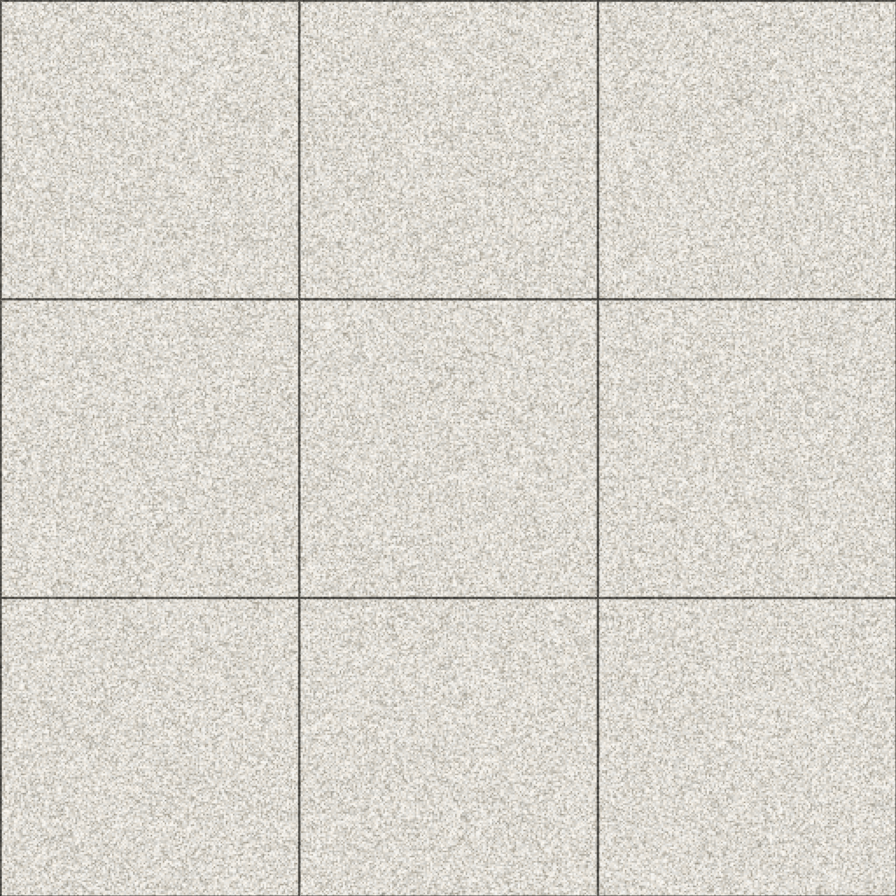
Give the GLSL for this texture, as a three.js fragment shader.

```glsl
varying vec2 vUv;

const float TILES = 3.0;
const float GRAINS = 512.0;
const float JOINT_HALF_WIDTH = 0.0013;
const float JOINT_SOFTNESS = 0.001;
const float JOINT_SHIFT = 0.0007;

const vec3 STONE_DARK = vec3(0.60, 0.58, 0.53);
const vec3 STONE_LIGHT = vec3(0.99, 0.98, 0.96);
const vec3 JOINT_DARK = vec3(0.17, 0.165, 0.155);
const vec3 JOINT_LIGHT = vec3(0.44, 0.43, 0.40);
const vec3 WARM_TINT = vec3(0.025, 0.0, -0.03);

vec3 hash3(vec2 cell) {
  vec3 p = fract(cell.xyx * vec3(0.1031, 0.1030, 0.0973));
  p += dot(p, p.yxz + 33.33);
  return fract((p.xxy + p.yzz) * p.zyx);
}

// Three independent channels of smooth grain
vec3 grainNoise(vec2 point, float count) {
  vec2 lattice = point * count - 0.5;
  vec2 cell = floor(lattice);
  vec2 blend = smoothstep(0.0, 1.0, lattice - cell);
  vec3 lower = mix(hash3(cell), hash3(cell + vec2(1.0, 0.0)), blend.x);
  vec3 upper = mix(hash3(cell + vec2(0.0, 1.0)), hash3(cell + 1.0), blend.x);
  return mix(lower, upper, blend.y);
}

// Distance to the nearest grid line on either axis
float gridDistance(vec2 point, float count) {
  vec2 offset = abs(fract(point * count + 0.5) - 0.5) / count;
  return min(offset.x, offset.y);
}

float lineMask(float dist, float halfWidth, float softness) {
  return 1.0 - smoothstep(halfWidth - softness, halfWidth + softness, dist);
}

vec3 stoneColor(float grain, float tint) {
  float tone = grain * (1.75 - 0.75 * grain);
  return mix(STONE_DARK, STONE_LIGHT, tone) + WARM_TINT * (tint - 0.5);
}

void main() {
  // Speckled stone
  vec3 noise = grainNoise(vUv, GRAINS);
  float grain = 0.5 * (noise.x + noise.y);
  vec3 color = stoneColor(grain, noise.z);

  // Dark joints, set slightly right of and below the tile borders
  vec2 jointPoint = vUv + vec2(-JOINT_SHIFT, JOINT_SHIFT);
  float joint = lineMask(gridDistance(jointPoint, TILES), JOINT_HALF_WIDTH, JOINT_SOFTNESS);
  color = mix(color, mix(JOINT_DARK, JOINT_LIGHT, grain), joint);

  gl_FragColor = vec4(clamp(color, 0.0, 1.0), 1.0);
}
```
